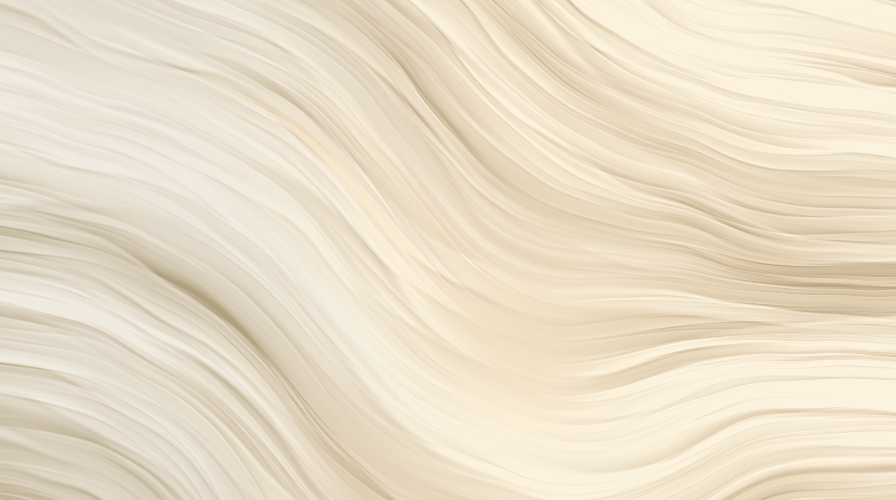
Give the GLSL for this texture, as a WebGL 2 fragment shader.

```glsl
#version 300 es
precision highp float;
// Silky cream folds: a curved stream function bends the plane into flowing strands.
// Stretched cellular wisps, each sharp on one side and soft on the other, shade the
// strands at several scales; broad bands and a cool-to-warm ramp give the colour.

uniform vec2 u_resolution;
out vec4 fragColor;

const vec3 COOL_DARK  = vec3(0.69, 0.63, 0.50);
const vec3 COOL_MID   = vec3(0.85, 0.81, 0.735);
const vec3 COOL_LIGHT = vec3(0.94, 0.92, 0.88);
const vec3 WARM_DARK  = vec3(0.71, 0.62, 0.47);
const vec3 WARM_MID   = vec3(0.895, 0.825, 0.715);
const vec3 WARM_LIGHT = vec3(0.99, 0.953, 0.87);
const vec3 PEACH      = vec3(0.98, 0.89, 0.75);

vec3 hash3(vec2 cell) {
    vec3 k = vec3(dot(cell, vec2(127.1, 311.7)),
                  dot(cell, vec2(269.5, 183.3)),
                  dot(cell, vec2(419.2, 371.9)));
    return fract(sin(k) * 43758.55);
}

// Layered sines that wander slowly, roughly in -1..1
float waves(vec2 p) {
    float sum = 0.0, amp = 0.5;
    for (int i = 0; i < 4; i++) {
        sum += amp * sin(p.x + 1.3 * sin(p.y));
        p = mat2(1.3, 1.1, -1.1, 1.3) * p + 1.7;
        amp *= 0.55;
    }
    return sum;
}

float bell(float x, float centre, float width) {
    float d = (x - centre) / width;
    return exp(-d * d);
}

// Height whose level lines are the strands: flat, plunging, then flat again
float stream(vec2 p) {
    p += 0.036 * vec2(waves(p * 3.0 + 2.0), waves(p * 3.5 + 5.0));
    float bendX = 0.46 + 0.49 * p.y;
    float right = smoothstep(0.8, 1.5, p.x);
    float ripple = 0.03 * right * sin(7.0 * p.x + 5.0 * p.y);
    float upturn = 0.18 * smoothstep(1.0, 1.9, p.x) * smoothstep(0.6, 0.05, p.y);
    return p.y + 0.32 * tanh((p.x - bendX) / 0.35) + 0.18 * p.x * p.y + ripple - upturn;
}

// Sum of signed streaks scattered one per cell; x runs along, y across the flow
float wisps(vec2 flow, vec2 freq, float seed) {
    vec2 q = flow * freq + seed;
    vec2 base = floor(q);
    float edge = max(0.06, 0.9 * freq.y / u_resolution.y);
    float sum = 0.0;
    for (int j = -1; j <= 1; j++) {
        for (int i = -1; i <= 1; i++) {
            vec2 cell = base + vec2(i, j);
            vec3 h = hash3(cell + seed);
            vec2 d = q - cell - h.xy;
            d.y += (h.z - 0.5) * 0.8 * d.x + 0.14 * sin(2.5 * d.x + 6.3 * h.x);
            float along = max(0.0, 1.0 - d.x * d.x);
            float soft = exp(-3.0 * max(d.y, 0.0)) * smoothstep(0.85, 0.2, d.y);
            float crease = bell(d.y, 0.0, edge) - 0.6 * bell(d.y, -2.0 * edge, edge);
            float across = mix(crease, soft, smoothstep(-edge, edge, d.y));
            float tone = fract(h.z * 7.31 + h.y) * 2.0 - 1.0;
            sum += tone * along * along * across;
        }
    }
    return sum;
}

vec3 ramp(vec3 dark, vec3 mid, vec3 light, float t) {
    return t < 0.5 ? mix(dark, mid, t * 2.0) : mix(mid, light, t * 2.0 - 1.0);
}

// Wide light and dark folds that follow the strands
float foldTone(vec2 p, float level) {
    float tone = 0.71 + 0.15 * waves(vec2(level * 8.0, p.x * 3.0));
    tone -= 0.38 * bell(level, 0.22, 0.08) * smoothstep(1.5, 0.7, p.x);
    tone += 0.26 * bell(level, 0.46, 0.13);
    tone -= 0.36 * bell(level, 0.90, 0.07) * smoothstep(0.3, 0.8, p.x);
    tone -= 0.24 * bell(level, 1.15, 0.05) * smoothstep(0.8, 1.2, p.x);
    tone += 0.30 * smoothstep(1.17, 1.36, level);
    tone -= 0.22 * smoothstep(0.12, -0.15, level);
    return tone;
}

void main() {
    vec2 p = gl_FragCoord.xy / u_resolution.y;
    float level = stream(p);
    vec2 flow = vec2(p.x - 0.6 * p.y, level);
    vec2 drift = vec2(0.0, 0.025 * waves(p * 5.0 + 9.0));

    // Strands, from wide folds to hairlines; the drift lets layers cross slightly
    float strands = 0.42 * wisps(flow + drift, vec2(1.8, 6.0), 3.0)
                  + 0.42 * wisps(flow - drift, vec2(2.3, 12.0), 17.0)
                  + 0.34 * wisps(flow + 0.5 * drift, vec2(2.8, 25.0), 41.0)
                  + 0.23 * wisps(flow, vec2(3.6, 48.0), 73.0);

    // Smooth, hazy places against busy ones
    float haze = smoothstep(-0.1, 0.6, waves(p * 2.6 + vec2(1.0, 4.0)));
    float blur = bell(length(p - vec2(1.05, 0.27)), 0.0, 0.15);
    float detail = (1.0 - 0.45 * haze) * (1.0 - 0.75 * blur);
    float tone = clamp(foldTone(p, level) + strands * detail, 0.0, 1.0);

    // Cool on the left, warm on the right
    float warmth = smoothstep(0.25, 1.15, p.x + 0.15 * waves(flow * vec2(2.0, 12.0)));
    vec3 cool = ramp(COOL_DARK, COOL_MID, COOL_LIGHT, tone);
    vec3 warm = ramp(WARM_DARK, WARM_MID, WARM_LIGHT, tone);
    vec3 colour = mix(cool, warm, warmth);

    // Peach threads in the middle and a soft peach blush
    float threads = max(0.0, wisps(flow, vec2(1.5, 22.0), 91.0)) * bell(level, 0.70, 0.16);
    threads *= bell(p.x, 0.75, 0.35);
    colour = mix(colour, PEACH, clamp(0.9 * threads + 0.25 * blur, 0.0, 0.7));

    fragColor = vec4(colour, 1.0);
}
```
